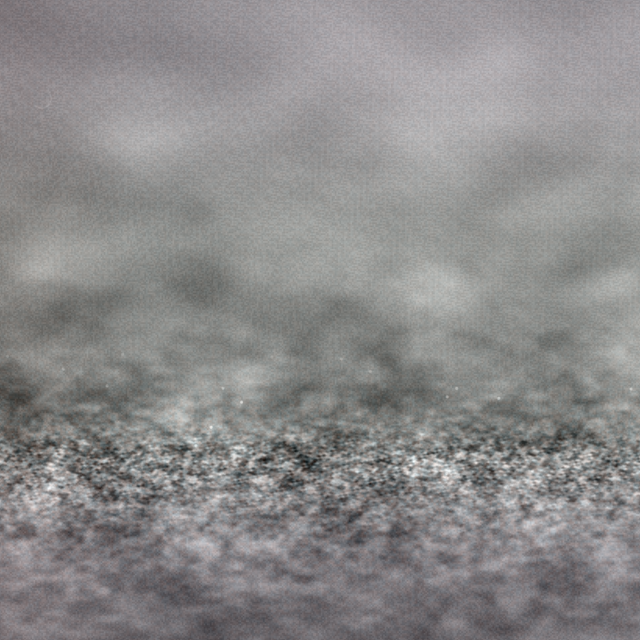
Write a WebGL 1 fragment shader that draws this texture.

```glsl
precision highp float;
uniform vec2 u_resolution;

#define FOCUS_Y 0.28
#define BLUR_FAR 0.08
#define BLUR_NEAR 0.042
#define FINEST_CELL 0.0034
#define CELL_GROWTH 1.8
#define STRETCH 1.6
#define FINE_CONTRAST 0.42
#define FILM_GRAIN 0.085
#define GLINT_CELLS 44.0

float hash(vec2 p) {
    return fract(sin(dot(p, vec2(127.1, 311.7))) * 43758.5453);
}

// Smooth value noise centred on zero
float noise(vec2 p) {
    vec2 cell = floor(p);
    vec2 f = fract(p);
    f = f * f * (3.0 - 2.0 * f);
    float low = mix(hash(cell), hash(cell + vec2(1.0, 0.0)), f.x);
    float high = mix(hash(cell + vec2(0.0, 1.0)), hash(cell + vec2(1.0, 1.0)), f.x);
    return mix(low, high, f.y) - 0.5;
}

vec2 rotate(vec2 p, float angle) {
    float c = cos(angle);
    float s = sin(angle);
    return vec2(c * p.x - s * p.y, s * p.x + c * p.y);
}

// Blur radius grows away from the focal line
float blurRadius(float y) {
    float d = y - FOCUS_Y;
    return d > 0.0 ? d * BLUR_FAR : -d * BLUR_NEAR;
}

// Octaves of fibre grain; those finer than the blur fade out
float fibres(vec2 uv, float blur) {
    float sum = 0.0;
    float cell = FINEST_CELL;
    float contrast = FINE_CONTRAST;
    for (int i = 0; i < 7; i++) {
        float octave = float(i);
        float ratio = blur / cell;
        vec2 p = rotate(uv / vec2(STRETCH, 1.0) / cell, 0.5 + octave * 1.3);
        sum += contrast * exp(-ratio * ratio) * noise(p + octave * 17.3);
        cell *= CELL_GROWTH;
        contrast = max(contrast * 0.74, 0.14);
    }
    return sum;
}

// Broad light: pale upper middle, darker front and left edge
float lighting(vec2 uv) {
    float light = mix(0.47, 0.53, smoothstep(0.0, 0.2, uv.y));
    light += 0.085 * smoothstep(0.3, 0.68, uv.y);
    light -= 0.05 * smoothstep(0.78, 1.0, uv.y);
    light -= 0.06 * (1.0 - smoothstep(0.0, 0.35, uv.x));
    light += 0.03 * smoothstep(0.4, 0.9, uv.x) * smoothstep(0.45, 0.75, uv.y);
    return light;
}

// Rare bright specks close to the focal line
float glints(vec2 uv) {
    vec2 p = uv * GLINT_CELLS;
    vec2 cell = floor(p);
    vec2 centre = 0.25 + 0.5 * vec2(hash(cell + 3.1), hash(cell + 8.7));
    float spot = 1.0 - smoothstep(0.04, 0.16, length(fract(p) - centre));
    float near = exp(-pow((uv.y - FOCUS_Y - 0.06) / 0.1, 2.0));
    return spot * near * step(0.97, hash(cell + 21.0));
}

// Faint out-of-focus ring of light
float dustRing(vec2 uv) {
    vec2 d = uv - vec2(0.065, 0.846);
    float rim = exp(-pow((length(d) - 0.015) / 0.0015, 2.0));
    return rim * smoothstep(-0.012, 0.012, d.x - d.y);
}

void main() {
    vec2 uv = gl_FragCoord.xy / min(u_resolution.x, u_resolution.y);
    float blur = blurRadius(uv.y);
    float sharp = exp(-pow(blur / 0.008, 2.0));

    float grey = lighting(uv) + fibres(uv, blur);
    grey += FILM_GRAIN * noise(uv * 410.0 + 5.0);
    grey += 0.22 * glints(uv) + 0.06 * dustRing(uv);

    // Mauve at both ends, faintly green between, warm on the left
    vec3 mauve = vec3(0.008, -0.008, 0.008);
    vec3 green = vec3(-0.002, 0.004, -0.007);
    float middle = smoothstep(0.1, 0.35, uv.y) * (1.0 - smoothstep(0.6, 0.95, uv.y));
    vec3 tint = mix(mauve, green, middle);
    tint += vec3(0.01, -0.002, -0.004) * (1.0 - smoothstep(0.0, 0.25, uv.x));

    // Slight colour speckle
    float speckle = noise(uv * 240.0 + 31.0) * (0.02 + 0.05 * sharp);
    tint += speckle * vec3(1.0, -0.3, -0.8);

    gl_FragColor = vec4(clamp(vec3(grey) + tint, 0.0, 1.0), 1.0);
}
```
